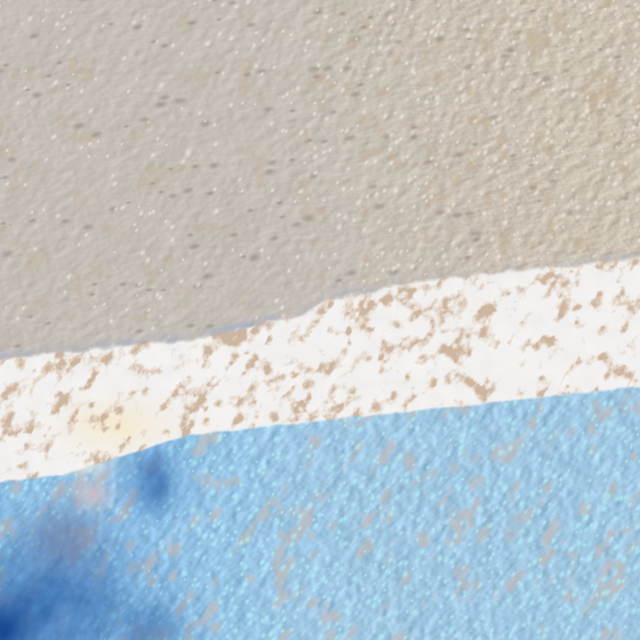
A WebGL 2 fragment shader for this texture:

```glsl
#version 300 es
precision highp float;
// Sunlit asphalt above a worn white stripe and blue paint with a soft shadow.
uniform vec2 u_resolution;
out vec4 fragColor;

float hash(vec2 p) {
  return fract(sin(dot(p, vec2(127.1, 311.7))) * 43758.5453);
}

float noise(vec2 p) {
  vec2 i = floor(p), f = fract(p);
  f = f * f * (3.0 - 2.0 * f);
  return mix(mix(hash(i), hash(i + vec2(1, 0)), f.x),
             mix(hash(i + vec2(0, 1)), hash(i + vec2(1, 1)), f.x), f.y);
}

float fbm(vec2 p) {
  float sum = 0.0, amp = 0.571;
  for (int i = 0; i < 3; i++) {
    sum += amp * noise(p);
    p = mat2(1.6, 1.2, -1.2, 1.6) * p + 7.3;
    amp *= 0.5;
  }
  return sum;
}

// Rotates by an angle and squeezes x so that features stretch along it.
vec2 grain(vec2 p, float angle, float stretch) {
  float c = cos(angle), s = sin(angle);
  return vec2((c * p.x + s * p.y) / stretch, c * p.y - s * p.x);
}

// Jittered soft dots, one per cell, kept with the given density.
float flecks(vec2 p, float density) {
  vec2 cell = floor(p);
  float cover = 0.0;
  for (int y = -1; y <= 1; y++)
    for (int x = -1; x <= 1; x++) {
      vec2 c = cell + vec2(x, y);
      vec2 center = c + vec2(hash(c), hash(c + 31.7));
      float radius = mix(0.25, 0.6, hash(c + 5.1));
      float spot = 1.0 - smoothstep(0.0, radius, length(p - center));
      cover = max(cover, spot * step(hash(c + 77.3), density));
    }
  return cover;
}

float glow(vec2 p, vec2 center, vec2 radius) {
  vec2 d = (p - center) / radius;
  return exp(-dot(d, d));
}

float stripeTop(float x) {
  return 0.44 + 0.1 * x + 0.125 * clamp(x - 0.3, 0.0, 0.18)
       + 0.018 * smoothstep(0.475, 0.51, x) + 0.08 * clamp(x - 0.5, 0.0, 0.2);
}

float stripeBottom(float x) {
  return 0.247 + 0.107 * x + 0.22 * clamp(x - 0.1, 0.0, 0.19);
}

vec3 asphalt(vec2 p) {
  float rough = smoothstep(0.3, 1.0, p.x + 0.25 * (p.y - 0.7));
  vec3 color = mix(vec3(0.768, 0.745, 0.712), vec3(0.798, 0.762, 0.705), rough);
  vec2 q = grain(p, 0.5, 1.35);
  // Lit relief from the slope of the noise.
  float relief = fbm(q * 105.0) - fbm(q * 105.0 + vec2(0.25, -0.5));
  color += relief * mix(0.1, 0.21, rough);
  color += (fbm(p * 30.0) - 0.5) * 0.03;
  float stones = smoothstep(0.62, 0.8, fbm(p * 42.0 + 4.0));
  color = mix(color, vec3(0.76, 0.68, 0.57), stones * mix(0.3, 0.55, rough));
  color = mix(color, vec3(0.57, 0.53, 0.49), 0.55 * flecks(grain(p, 0.2, 1.9) * 75.0, 0.1));
  return mix(color, vec3(0.95, 0.93, 0.89),
             0.65 * flecks(grain(p, 0.9, 1.5) * 105.0 + 9.0, mix(0.08, 0.24, rough)));
}

vec3 whitePaint(vec2 p, float top) {
  vec3 color = vec3(0.95, 0.945, 0.94) + 0.03 * (fbm(p * 50.0) - 0.5);
  color = mix(color, vec3(0.96, 0.91, 0.79), 0.75 * glow(p, vec2(0.18, 0.335), vec2(0.07, 0.035)));
  float wear = fbm(grain(p, 0.9, 1.4) * 78.0);
  wear += 0.15 * glow(p, vec2(0.36, 0.475), vec2(0.06, 0.025));
  wear += 0.1 * glow(p, vec2(0.16, 0.43), vec2(0.09, 0.015));
  wear += 0.04 * smoothstep(0.03, 0.0, top - p.y) + 0.12 * (noise(p * 17.0) - 0.5);
  color = mix(color, vec3(0.89, 0.83, 0.77), 0.6 * smoothstep(0.5, 0.66, wear));
  return mix(color, vec3(0.77, 0.66, 0.56), 0.75 * smoothstep(0.61, 0.8, wear));
}

vec3 bluePaint(vec2 p) {
  vec2 q = grain(p, 0.95, 1.5);
  vec3 color = mix(vec3(0.57, 0.765, 0.905), vec3(0.63, 0.785, 0.89), smoothstep(0.15, 0.6, p.x));
  color += 0.2 * (fbm(q * 100.0) - fbm(q * 100.0 + vec2(0.3, -0.5)));
  color += 0.05 * (fbm(p * 35.0) - 0.5);
  float worn = smoothstep(0.56, 0.76, fbm(q * 50.0 + 13.0));
  color = mix(color, vec3(0.75, 0.735, 0.735), 0.7 * worn);
  color = mix(color, vec3(0.7, 0.94, 0.96), 0.75 * flecks(q * 95.0, 0.38));
  // Blurred shadow, darkest in the corner.
  vec2 s = p + 0.03 * (vec2(noise(p * 18.0), noise(p * 18.0 + 40.0)) - 0.5);
  float shade = glow(s, vec2(0.08, 0.06), vec2(0.125, 0.1));
  shade = max(shade, 0.85 * glow(s, vec2(0.235, 0.245), vec2(0.045, 0.05)));
  shade = max(shade, 0.75 * glow(s, vec2(0.22, 0.03), vec2(0.065, 0.05)));
  color = mix(color, vec3(0.24, 0.45, 0.7) + 0.2 * (fbm(q * 60.0) - 0.5), 0.9 * shade);
  color = mix(color, vec3(0.48, 0.52, 0.66), 0.6 * glow(p, vec2(0.1, 0.16), vec2(0.055, 0.045)));
  color = mix(color, vec3(0.04, 0.23, 0.53), 0.85 * glow(p, vec2(0.0, 0.015), vec2(0.05, 0.045)));
  color = mix(color, vec3(0.8, 0.75, 0.78), 0.85 * glow(p, vec2(0.145, 0.227), vec2(0.028, 0.022)));
  return mix(color, vec3(0.93, 0.91, 0.87), 0.85 * glow(p, vec2(0.13, 0.274), vec2(0.04, 0.014)));
}

void main() {
  vec2 p = gl_FragCoord.xy / u_resolution;
  float ragged = 0.009 * (fbm(p * 60.0) - 0.5);
  float top = stripeTop(p.x) + ragged, bottom = stripeBottom(p.x) + 0.6 * ragged;
  vec3 color = mix(bluePaint(p), whitePaint(p, top), smoothstep(-0.003, 0.003, p.y - bottom));
  color = mix(color, asphalt(p), smoothstep(-0.004, 0.004, p.y - top));
  // Thin broken lilac fringe along the upper edge.
  float fringe = exp(-pow((p.y - top - 0.005) / 0.006, 2.0)) * noise(p * 45.0);
  color = mix(color, vec3(0.67, 0.69, 0.77), fringe * mix(0.9, 0.4, smoothstep(0.3, 0.7, p.x)));
  fragColor = vec4(clamp(color, 0.0, 1.0), 1.0);
}
```
